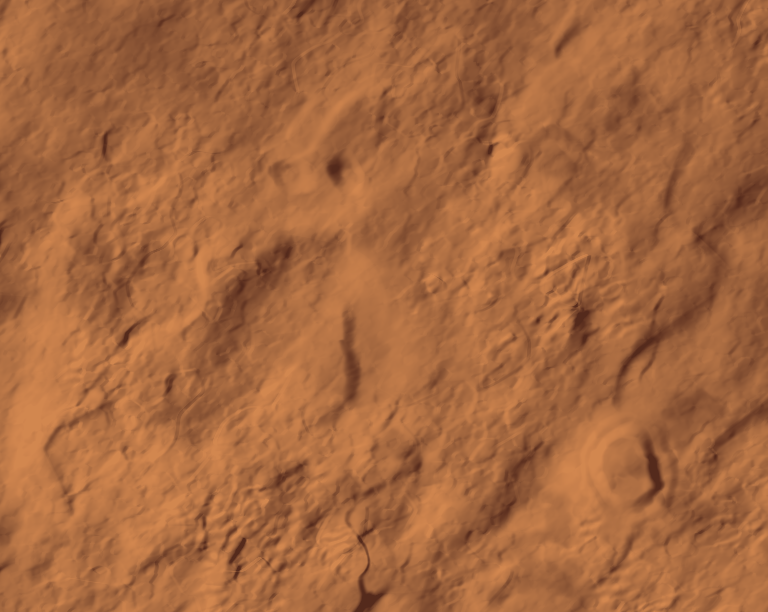
This texture is drawn by a Shadertoy shader. Its source:

```glsl
// Draws rust-coloured desert terrain from above: soft ground, layered outcrops, pits and a mesa.

vec3 hash3(vec2 cell) {
    vec3 q = fract(cell.xyx * vec3(0.1031, 0.1030, 0.0973));
    q += dot(q, q.yxz + 33.33);
    return fract((q.xxy + q.yzz) * q.zyx);
}

// Smooth cellular noise: random cell values blended by a compact kernel, about 0..1
float cells(vec2 p) {
    vec2 id = floor(p), f = p - id;
    float total = 0.005, weight = 0.01;
    for (int y = -1; y <= 1; y++)
    for (int x = -1; x <= 1; x++) {
        vec2 g = vec2(x, y);
        vec3 r = hash3(id + g + 100.0);
        vec2 d = g + r.xy - f;
        float w = 1.0 - min(dot(d, d), 1.0);
        w *= w * w;
        total += w * r.z;
        weight += w;
    }
    return total / weight;
}

// Axes along and across the prevailing wind
vec2 windAxes(vec2 p) {
    return vec2(dot(p, vec2(0.74, 0.67)), dot(p, vec2(-0.67, 0.74)));
}

float blob(vec2 p, vec3 centreRadius) {
    vec2 d = windAxes(p - centreRadius.xy) * vec2(0.85, 1.2) / centreRadius.z;
    return exp(-dot(d, d) * dot(d, d));
}

float pit(vec2 p, vec2 centre, float radius) {
    return smoothstep(radius, 0.3 * radius, length(p - centre));
}

float height(vec2 p, vec2 warp, float rough, float ledges) {
    // Soft ground, finer octaves stronger on rough areas
    vec2 u = windAxes(p) * vec2(0.75, 1.1);
    float h = 0.0, freq = 5.0;
    for (int i = 0; i < 5; i++) {
        float n = cells(u * freq + float(i) * 17.3) - 0.5;
        float gain = i < 2 ? 0.42 : 0.55 * rough;
        h += gain * (n - 0.25 * abs(n)) / freq;
        freq *= 2.1;
    }
    // Short broken ledges
    h += 0.004 * ledges * smoothstep(0.49, 0.60, cells(u * 21.0 + 61.0));

    // Twin pits and a broad hollow, steep on its left side
    vec2 q = p + 0.3 * warp;
    h *= 1.0 - 0.75 * blob(p, vec3(1.03, 0.235, 0.10));
    h *= 1.0 - 0.70 * blob(p, vec3(0.52, 0.714, 0.09));
    h *= 1.0 - 0.60 * blob(p, vec3(0.61, 0.43, 0.09));
    h -= 0.020 * pit(q, vec2(0.485, 0.714), 0.034);
    h -= 0.024 * pit(q, vec2(0.562, 0.714), 0.034);
    h -= 0.022 * smoothstep(0.555, 0.58, q.x) * pit(q, vec2(0.585, 0.43), 0.11);

    // Mesa on its apron
    float d = length((q - vec2(1.03, 0.235)) * vec2(1.0, 0.92));
    h += 0.034 * smoothstep(0.060, 0.036, d) + 0.008 * smoothstep(0.085, 0.068, d);

    // Scarp dropping to the right
    float edge = 0.588 + 0.012 * sin(p.y * 31.0) + 0.006 * sin(p.y * 83.0);
    h -= 0.015 * smoothstep(0.0, 0.013, q.x - edge) * smoothstep(0.24, 0.10, p.y);
    return h;
}

void mainImage(out vec4 fragColor, in vec2 fragCoord) {
    vec2 p = fragCoord / iResolution.y;
    vec2 warp = 0.10 * (vec2(cells(p * 15.0), cells(p * 15.0 + 41.0)) - 0.5);
    warp += 0.03 * (vec2(cells(p * 45.0), cells(p * 45.0 + 41.0)) - 0.5);
    vec2 u = windAxes(p);

    // Pale outcrops and dark sand patches: centre, radius
    const vec3 outcrops[9] = vec3[9](
        vec3(0.965, 0.57, 0.08), vec3(0.77, 0.53, 0.07), vec3(0.83, 0.755, 0.06),
        vec3(0.17, 0.39, 0.10), vec3(1.18, 0.19, 0.09), vec3(1.03, 0.08, 0.075),
        vec3(0.43, 0.11, 0.14), vec3(1.03, 0.46, 0.05), vec3(1.23, 0.95, 0.06));
    const vec3 sands[9] = vec3[9](
        vec3(0.97, 0.80, 0.07), vec3(0.08, 0.115, 0.06), vec3(1.10, 0.20, 0.045),
        vec3(0.88, 0.08, 0.06), vec3(1.06, 0.535, 0.035), vec3(0.92, 0.66, 0.05),
        vec3(1.12, 0.33, 0.07), vec3(0.62, 0.25, 0.05), vec3(0.19, 0.57, 0.06));
    float outcrop = 0.0, sand = 0.0;
    for (int i = 0; i < 9; i++) {
        outcrop = max(outcrop, blob(p + 1.5 * warp, outcrops[i]));
        sand = max(sand, blob(p + 1.5 * warp, sands[i]));
    }

    // Slope lit from the left, highlights softened
    float patches = smoothstep(0.42, 0.62, cells(p * 6.0 + 23.0));
    float rough = 0.36 + 0.28 * patches + 0.40 * outcrop;
    float ledges = 0.6 * outcrop + 0.5 * patches;
    vec2 away = 0.006 * vec2(0.95, -0.31);
    float slope = height(p + away, warp, rough, ledges) - height(p, warp, rough, ledges);
    float shade = 0.48 * slope / 0.006;
    shade /= 1.0 + 2.2 * max(shade, 0.0);

    // Broad tone, dust mottling and wind-cut layers
    float tone = 0.63 + shade;
    tone += 0.36 * (cells(u * vec2(2.6, 3.8) + 5.0) - 0.5);
    tone += 0.24 * (cells(u * vec2(11.0, 17.0)) - 0.5);
    tone += 0.12 * (cells(u * vec2(60.0, 90.0)) - 0.5);
    float across = dot(p, vec2(-0.5, 0.86));
    float layers = sin(across * 350.0 + 110.0 * warp.x + 2.0 * sin(u.x * 23.0));
    float broken = smoothstep(0.42, 0.60, cells(u * vec2(14.0, 26.0) + 9.0));
    tone += outcrop * (0.06 + broken * (0.05 + 0.14 * layers)) - 0.27 * sand;
    tone = clamp(tone, -0.12, 1.06);

    vec3 shadow = vec3(0.38, 0.20, 0.13), sunlit = vec3(0.80, 0.51, 0.30);
    vec3 color = mix(shadow, sunlit, tone);
    color += vec3(0.0, 0.045, 0.045) * max(tone * (1.0 - tone), 0.0);
    fragColor = vec4(color, 1.0);
}
```
